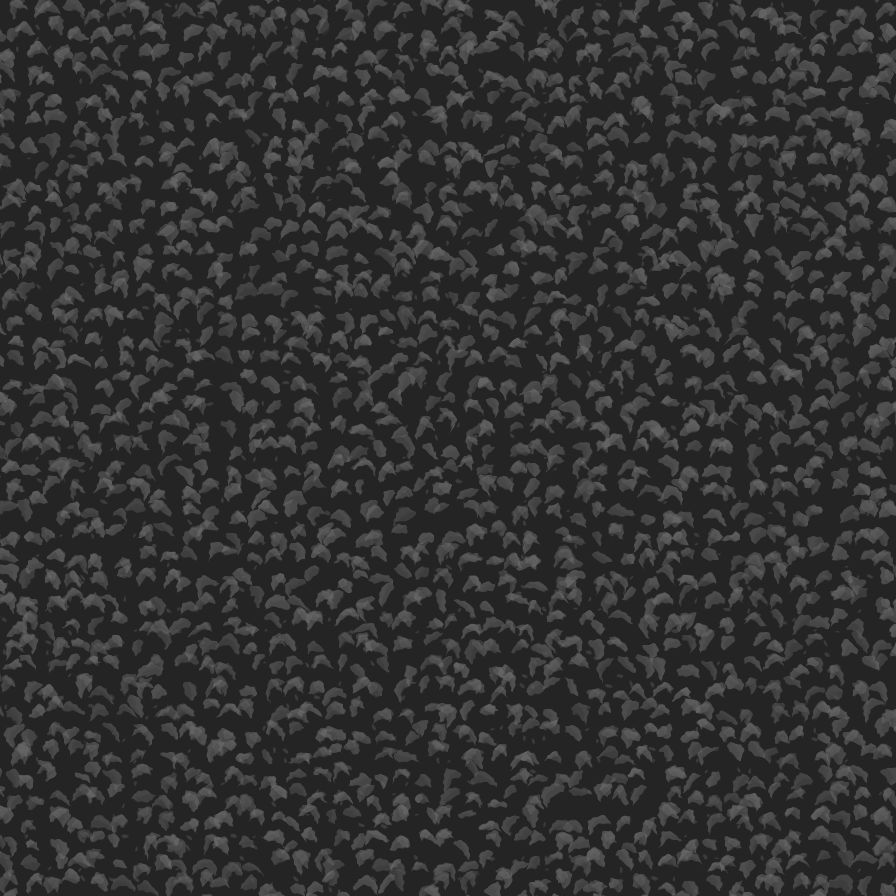
Write a Shadertoy shader that draws this texture.

```glsl
const float GROUND = 0.142;
const float DIM_TONE = 0.235;
const float LIT_TONE = 0.312;
const float GRAIN_CELLS = 41.0;
const float CRUMB_CELLS = 83.0;

vec4 hash4(vec2 cell, float seed) {
    vec4 p = fract(vec4(cell.xyxy + seed * 17.3) * vec4(0.1031, 0.1030, 0.0973, 0.1099));
    p += dot(p, p.wzxy + 33.33);
    return fract((p.xxyz + p.yzzw) * p.zywx);
}

vec2 rotate(vec2 p, float angle) {
    float c = cos(angle), s = sin(angle);
    return vec2(c * p.x + s * p.y, c * p.y - s * p.x);
}

// Layered sines that roughen the outlines
vec2 wobble(vec2 p) {
    vec2 broad = sin(p.yx * vec2(4.3, 5.1) + 1.7 * sin(p * 2.3));
    vec2 fine = sin(p.yx * vec2(17.0, 14.0) + 2.0 * sin(p * 9.0));
    return 0.065 * broad + 0.028 * fine;
}

// Bent, tapered stroke: returns light added above the ground
float stroke(vec2 p, float halfLength, float halfWidth, float bend, float skew, float tone, float blur) {
    float along = p.x / halfLength;
    float across = p.y + bend * (p.x * p.x - 0.3 * halfLength * halfLength);
    float slope = 2.0 * bend * p.x;
    float taper = (1.0 - pow(abs(along), 3.0)) * (1.0 + skew * clamp(along, -1.0, 1.0));
    float d = abs(across) / sqrt(1.0 + slope * slope) - halfWidth * taper;
    float cover = 1.0 - smoothstep(-blur, blur, d);
    float facet = smoothstep(-0.08, 0.08, across - 0.12 * along * sign(skew));
    float lit = mix(DIM_TONE, LIT_TONE, clamp(0.75 * tone + 0.35 * facet, 0.0, 1.0));
    return cover * (lit - GROUND);
}

// Brightest stroke first, with a faint gain where strokes overlap
vec2 gather(vec2 sum, float light) {
    return vec2(max(sum.x, light), sum.y + light);
}

// Arched marks, often paired with a shorter opposing arm
vec2 grains(vec2 p, float swell, float blur) {
    vec2 sum = vec2(0.0);
    vec2 home = floor(p);
    vec2 q = p + wobble(p);
    for (int j = -1; j <= 1; j++)
    for (int i = -1; i <= 1; i++) {
        vec2 cell = home + vec2(i, j);
        vec4 place = hash4(cell, 1.0);
        vec4 shape = hash4(cell, 2.0);
        vec4 arm = hash4(cell, 3.0);
        vec2 local = q - cell - 0.5 - 0.72 * (place.xy - 0.5);
        float side = place.z < 0.55 ? 1.0 : -1.0;
        float angle = side * mix(0.1, 1.25, place.w);
        float halfLength = mix(0.36, 0.60, shape.x);
        float halfWidth = mix(0.15, 0.27, shape.y) * swell;
        float bend = mix(0.35, 1.35, shape.z);
        float skew = side * mix(0.15, 0.6, arm.x);
        sum = gather(sum, stroke(rotate(local, angle), halfLength, halfWidth, bend, skew, shape.w, blur));
        if (arm.y < 0.6) {
            vec2 branch = rotate(local - vec2(0.2 * side, 0.06), -side * mix(0.3, 1.1, arm.z));
            sum = gather(sum, stroke(branch, 0.75 * halfLength, 0.75 * halfWidth, 0.6, -skew, arm.w, blur));
        }
    }
    return sum;
}

// Sparse small flecks between the marks
float crumbs(vec2 p, float blur) {
    vec2 cell = floor(p);
    vec4 h = hash4(cell, 5.0);
    vec2 local = fract(p) - 0.5 - 0.3 * (h.xy - 0.5);
    vec2 turned = rotate(local + 0.6 * wobble(p), 3.14 * h.z);
    float d = length(turned * vec2(0.7, 1.4)) - mix(0.1, 0.23, h.z);
    float present = step(h.w, 0.1);
    return present * (1.0 - smoothstep(-blur, blur, d)) * (DIM_TONE - GROUND);
}

void mainImage(out vec4 fragColor, in vec2 fragCoord) {
    vec2 uv = fragCoord / iResolution.y;
    float blur = max(0.0009, 0.6 / iResolution.y);

    // Marks thicken towards the right and lower borders
    float swell = 1.0 + 0.22 * smoothstep(0.86, 1.0, uv.x) + 0.1 * smoothstep(0.15, 0.0, uv.y);

    vec2 light = grains(uv * GRAIN_CELLS, swell, blur * GRAIN_CELLS);
    light = gather(light, crumbs(uv * CRUMB_CELLS, blur * CRUMB_CELLS));
    float gray = GROUND + light.x + 0.42 * (light.y - light.x);
    fragColor = vec4(vec3(min(gray, 0.39)), 1.0);
}
```
